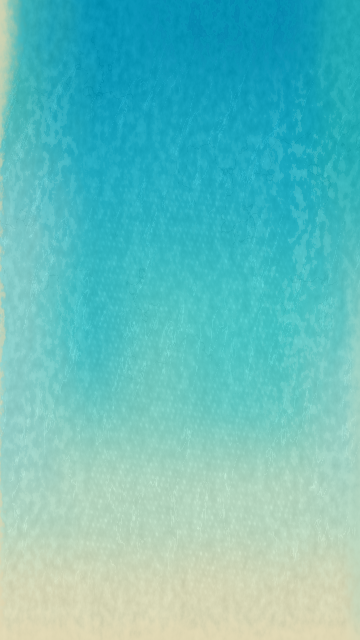
Give the GLSL for this background, as a WebGL 2 fragment shader.

```glsl
#version 300 es
precision highp float;
// Weathered watercolour wash: a vertical blue-to-sand ramp, tinted by soft
// pools and pale sides, then aged with stretched gradient noise, flaked
// paint, broken scratches and a slanted weave of faint dots.
uniform vec2 u_resolution;
out vec4 outColor;

const vec3 DEEP_BLUE = vec3(0.03, 0.59, 0.72);
const vec3 SEA_BLUE = vec3(0.14, 0.68, 0.76);
const vec3 TURQUOISE = vec3(0.29, 0.77, 0.77);
const vec3 PALE_AQUA = vec3(0.54, 0.81, 0.75);
const vec3 MINT = vec3(0.71, 0.84, 0.75);
const vec3 SAND = vec3(0.84, 0.84, 0.71);
const vec3 CREAM = vec3(0.90, 0.85, 0.70);
const vec3 MIST = vec3(0.58, 0.81, 0.79);
const vec3 TEAL = vec3(0.16, 0.69, 0.69);

vec2 hashGradient(vec2 cell) {
  vec3 h = fract(cell.xyx * vec3(0.1031, 0.1030, 0.0973));
  h += dot(h, h.yzx + 33.33);
  float angle = 6.2832 * fract((h.x + h.y) * h.z);
  return vec2(cos(angle), sin(angle));
}

float gradientNoise(vec2 p) {
  vec2 i = floor(p), f = fract(p);
  vec2 w = f * f * f * (f * (f * 6.0 - 15.0) + 10.0);
  vec2 e = vec2(0.0, 1.0);
  float a = dot(hashGradient(i), f);
  float b = dot(hashGradient(i + e.yx), f - e.yx);
  float c = dot(hashGradient(i + e.xy), f - e.xy);
  float d = dot(hashGradient(i + e.yy), f - e.yy);
  return mix(mix(a, b, w.x), mix(c, d, w.x), w.y);
}

float fbm(vec2 p) {
  float sum = 0.0, amp = 0.6;
  for (int k = 0; k < 5; k++) {
    sum += amp * gradientNoise(p);
    p = mat2(1.6, 1.2, -1.2, 1.6) * p + 7.3;
    amp *= 0.52;
  }
  return sum;
}

// Soft elliptical pool, 1 at its centre.
float pool(vec2 p, vec2 centre, vec2 radius) {
  vec2 d = (p - centre) / radius;
  return exp(-dot(d, d));
}

// 1 between lo and hi, with soft ends.
float band(float x, float lo, float hi, float soft) {
  return smoothstep(lo - soft, lo + soft, x) * (1.0 - smoothstep(hi - soft, hi + soft, x));
}

vec3 verticalRamp(float depth) {
  vec3 c = mix(DEEP_BLUE, SEA_BLUE, smoothstep(0.0, 0.30, depth));
  c = mix(c, TURQUOISE, smoothstep(0.24, 0.52, depth));
  c = mix(c, PALE_AQUA, smoothstep(0.51, 0.70, depth));
  c = mix(c, MINT, smoothstep(0.63, 0.79, depth));
  return mix(c, SAND, smoothstep(0.79, 0.95, depth));
}

// Short broken hairlines along the zero contour of a stretched noise.
float scratches(vec2 p, vec2 scale, float width) {
  float hairline = 1.0 - smoothstep(0.0, width, abs(fbm(p * scale)));
  return hairline * smoothstep(0.0, 0.22, gradientNoise(p * scale * 0.6 + 9.0));
}

// Slanted rows of small upright dashes.
float weave(vec2 p) {
  vec2 g = vec2(p.x + 0.12 * p.y, p.y + 0.15 * p.x) / vec2(0.0145, 0.0175);
  g.x += 0.5 * mod(floor(g.y), 2.0);
  return 1.0 - smoothstep(0.15, 0.5, length((fract(g) - 0.5) * vec2(1.5, 1.1)));
}

void main() {
  vec2 p = gl_FragCoord.xy / u_resolution.x;
  vec2 q = vec2(p.x, 1.0 - gl_FragCoord.y / u_resolution.y);
  float blotch = fbm(p * vec2(5.0, 3.0));
  float streak = fbm(p * vec2(20.0, 5.0) + 1.2 * blotch);
  float grain = fbm(p * vec2(52.0, 32.0) + 4.0);

  // Base wash with broad pools of colour
  vec3 color = verticalRamp(q.y + 0.02 * blotch);
  color = mix(color, SEA_BLUE, 0.40 * pool(q, vec2(0.28, 0.51), vec2(0.11, 0.13)));
  color = mix(color, PALE_AQUA, 0.50 * pool(q, vec2(0.44, 0.59), vec2(0.14, 0.12)));
  color = mix(color, TURQUOISE, 0.45 * pool(q, vec2(0.68, 0.62), vec2(0.20, 0.07)));
  color = mix(color, DEEP_BLUE, 0.40 * pool(q, vec2(0.31, 0.09), vec2(0.09, 0.13)));
  color = mix(color, DEEP_BLUE * 0.97, 0.4 * pool(q, vec2(0.72, 0.05), vec2(0.22, 0.09)));

  // Pale, brushed sides
  float reach = q.x + 0.07 * blotch + 0.06 * streak;
  float leftSide = 1.0 - smoothstep(0.02, 0.28, reach);
  float rightSide = smoothstep(0.78, 1.0, reach);
  float upper = 1.0 - smoothstep(0.12, 0.36, q.y);
  float fade = 1.0 - smoothstep(0.65, 0.88, q.y);
  vec3 leftTint = mix(MIST, mix(TEAL, MINT, 0.28), upper);
  vec3 rightTint = mix(mix(MIST, MINT, 0.2), TEAL, 1.0 - smoothstep(0.20, 0.60, q.y));
  color = mix(color, leftTint, 0.80 * leftSide * fade);
  color = mix(color, rightTint, 0.65 * rightSide * fade);

  // Ragged flakes: pale on the flanks, fainter between, dark at the top
  float paint = 0.6 * streak + 0.65 * grain;
  float flake = smoothstep(0.05, 0.10, paint) - 0.4;
  float flanks = 0.3 + band(q.x, 0.02, 0.20, 0.06) + band(q.x, 0.76, 0.93, 0.08);
  vec3 flakeTint = mix(MIST, MINT, smoothstep(0.5, 0.8, q.y)) - color + 0.05;
  color += 0.14 * flakeTint * flake * flanks * band(q.y, 0.14, 0.90, 0.10);
  float bruise = smoothstep(0.02, 0.12, paint) * band(q.x, 0.42, 0.85, 0.10);
  color -= vec3(0.02, 0.05, 0.03) * bruise * (1.0 - smoothstep(0.03, 0.16, q.y));

  // Grain, scratches and weave
  color += 0.030 * streak + 0.070 * grain;
  vec2 bent = vec2(p.x - 0.12 * p.y * p.y, p.y);
  color += 0.045 * scratches(bent, vec2(34.0, 7.0), 0.045) * band(q.y, 0.10, 0.90, 0.08);
  color -= 0.035 * scratches(p + 3.0, vec2(8.0, 6.0), 0.018) * band(q.y, 0.05, 0.60, 0.08);
  float worn = band(q.x, 0.20, 0.85, 0.1) * band(q.y, 0.25, 0.90, 0.10);
  color += 0.030 * (weave(p) - 0.4) * worn * (0.7 + blotch + 1.5 * grain);

  // Soft, lightly torn margins
  float tear = 0.030 * grain + 0.015 * blotch;
  float glow = 1.0 - smoothstep(0.05, 0.25, q.y);
  float margin = 1.0 - smoothstep(-0.004, 0.012 + 0.065 * glow, q.x + tear);
  color = mix(color, CREAM, (0.60 + 0.25 * glow) * margin);
  color = mix(color, MINT, 0.45 * smoothstep(0.95, 1.0, q.x + tear) * smoothstep(0.35, 0.6, q.y));
  color = mix(color, CREAM, 0.6 * smoothstep(0.95, 1.0, q.y + tear));
  outColor = vec4(clamp(color, 0.0, 1.0), 1.0);
}
```
